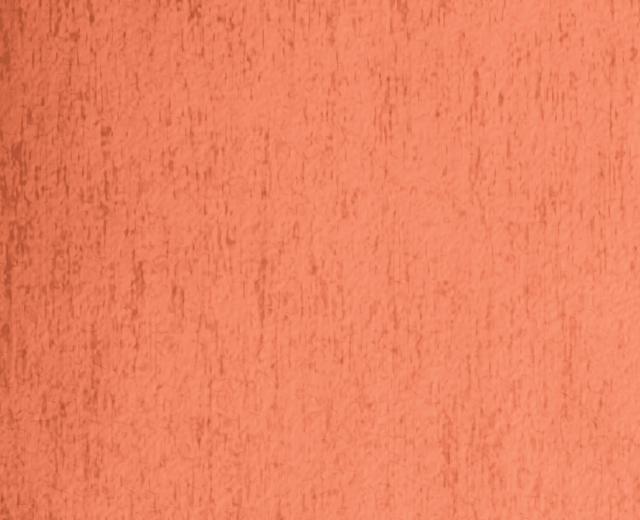
Reproduce this texture procedurally as a Shadertoy shader.

```glsl
// Coral painted plaster, brushed vertically: fine broken scratches, long faint
// hairlines and a gritty side-lit grain, under light that fades to the left.
// One scalar tone is summed up and then coloured through a small ramp.

const vec3 DEEP_SHADE = vec3(0.72, 0.33, 0.21);
const vec3 SHADE      = vec3(0.82, 0.40, 0.27);
const vec3 MID_SHADE  = vec3(0.90, 0.47, 0.34);
const vec3 CORAL      = vec3(0.95, 0.53, 0.40);
const vec3 LIGHT      = vec3(0.97, 0.58, 0.45);
const vec3 GLINT      = vec3(1.00, 0.66, 0.54);

const float BASE_TONE      = 2.5;   // 0 = SHADE, 3 = LIGHT
const float EDGE_SHADOW    = 1.9;   // darkening at the left edge
const float EDGE_FALLOFF   = 3.7;
const float SCRATCH_DEPTH  = 1.5;
const float HAIRLINE_DEPTH = 0.6;
const float PIT_DEPTH      = 0.75;
const float GRAIN_RELIEF   = 1.5;
const float PATCH_AMOUNT   = 0.55;
const float COLUMN_AMOUNT  = 0.35;
const vec2  SCRATCH_SCALE  = vec2(205.0, 27.0);
const vec2  BREAK_SCALE    = vec2(185.0, 105.0);
const vec2  HAIRLINE_SCALE = vec2(190.0, 6.0);
const vec2  GRAIN_SCALE    = vec2(150.0, 115.0);
const vec2  LIGHT_OFFSET   = vec2(0.0017, -0.0015);
const float SPECK_CELLS    = 5.0;
const float SPECK_RADIUS   = 0.003;

float hash(vec2 cell) {
    vec3 q = fract(vec3(cell.xyx) * 0.1031);
    q += dot(q, q.yzx + 33.33);
    return fract((q.x + q.y) * q.z);
}

float noise(vec2 p) {
    vec2 cell = floor(p);
    vec2 f = fract(p);
    f = f * f * (3.0 - 2.0 * f);
    float low  = mix(hash(cell), hash(cell + vec2(1, 0)), f.x);
    float high = mix(hash(cell + vec2(0, 1)), hash(cell + vec2(1, 1)), f.x);
    return mix(low, high, f.y);
}

float fbm(vec2 p) {
    float sum = 0.0;
    float weight = 0.5;
    for (int i = 0; i < 4; i++) {
        sum += weight * noise(p);
        p = mat2(1.6, 1.2, -1.2, 1.6) * p + 17.3;
        weight *= 0.5;
    }
    return sum;
}

// Plaster surface height: grit on small pebbles, turned against the grid
float grainHeight(vec2 p) {
    vec2 turned = mat2(0.88, 0.47, -0.47, 0.88) * p;
    return 0.6 * noise(p * GRAIN_SCALE + 40.0)
         + 0.4 * noise(turned * GRAIN_SCALE * 0.55 + 91.0);
}

// Thin vertical scratches, gathered in bands and crumbled along their length
float scratches(vec2 p) {
    float line = noise(p * SCRATCH_SCALE + 7.0);
    float crumble = noise(p * BREAK_SCALE + 63.0);
    float band = fbm(p * vec2(34.0, 7.0) + 29.0) - 0.47;
    return smoothstep(0.50, 0.90, 0.58 * line + 0.42 * crumble + 0.45 * band);
}

// Long straight brush hairs, faint and only here and there
float hairlines(vec2 p) {
    float line = smoothstep(0.55, 0.95, noise(p * HAIRLINE_SCALE + 13.0));
    return line * smoothstep(0.3, 0.7, noise(p * vec2(16.0, 9.0) + 83.0));
}

// Small irregular pits lying in any direction
float pits(vec2 p) {
    vec2 bend = vec2(noise(p * 60.0 + 3.0), noise(p * 60.0 + 37.0)) - 0.5;
    vec2 q = mat2(0.8, 0.6, -0.6, 0.8) * (p + 0.016 * bend);
    float pit = 0.65 * noise(q * vec2(95.0, 130.0)) + 0.35 * noise(q * 210.0);
    return smoothstep(0.52, 0.85, pit);
}

// Rare pale flecks, one candidate per cell
float specks(vec2 p) {
    vec2 cell = floor(p * SPECK_CELLS);
    vec2 spot = 0.2 + 0.6 * vec2(hash(cell + 3.7), hash(cell + 8.1));
    float dist = length(fract(p * SPECK_CELLS) - spot) / SPECK_CELLS;
    float present = step(0.9, hash(cell + 51.0));
    return present * (1.0 - smoothstep(0.3, 1.0, dist / SPECK_RADIUS));
}

vec3 toneColour(float tone) {
    vec3 colour = mix(DEEP_SHADE, SHADE, clamp(tone + 1.0, 0.0, 1.0));
    colour = mix(colour, MID_SHADE, clamp(tone, 0.0, 1.0));
    colour = mix(colour, CORAL, clamp(tone - 1.0, 0.0, 1.0));
    colour = mix(colour, LIGHT, clamp(tone - 2.0, 0.0, 1.0));
    return mix(colour, GLINT, clamp((tone - 3.0) * 0.6, 0.0, 1.0));
}

void mainImage(out vec4 fragColor, in vec2 fragCoord) {
    vec2 p = fragCoord / iResolution.y;

    // Broad light, dim on the left and most so at the top, on uneven paint
    float tone = BASE_TONE + 0.3 * (p.x - 0.65) - 0.2 * (p.y - 0.5);
    tone -= EDGE_SHADOW * exp(-EDGE_FALLOFF * p.x) * mix(0.75, 1.15, p.y);
    tone += PATCH_AMOUNT * (fbm(p * vec2(8.0, 5.0)) - 0.47);
    tone += COLUMN_AMOUNT * (noise(p * vec2(48.0, 4.0) + 11.0) - 0.5);

    // Brush marks, deeper towards the top; pits, deeper towards the bottom
    float wander = 0.004 * (noise(p * vec2(20.0, 30.0) + 5.0) - 0.5);
    vec2 brushed = p + vec2(wander, 0.0);
    tone -= SCRATCH_DEPTH * mix(0.75, 1.15, p.y) * scratches(brushed);
    tone -= HAIRLINE_DEPTH * hairlines(p);
    tone -= PIT_DEPTH * mix(1.2, 0.8, p.y) * pits(p);

    // Grain lit from the upper left
    float relief = grainHeight(p + LIGHT_OFFSET) - grainHeight(p - LIGHT_OFFSET);
    tone += GRAIN_RELIEF * mix(1.15, 0.9, p.y) * relief;

    vec3 colour = mix(toneColour(tone), vec3(1.0, 0.82, 0.75), 0.7 * specks(p));
    fragColor = vec4(colour, 1.0);
}
```
